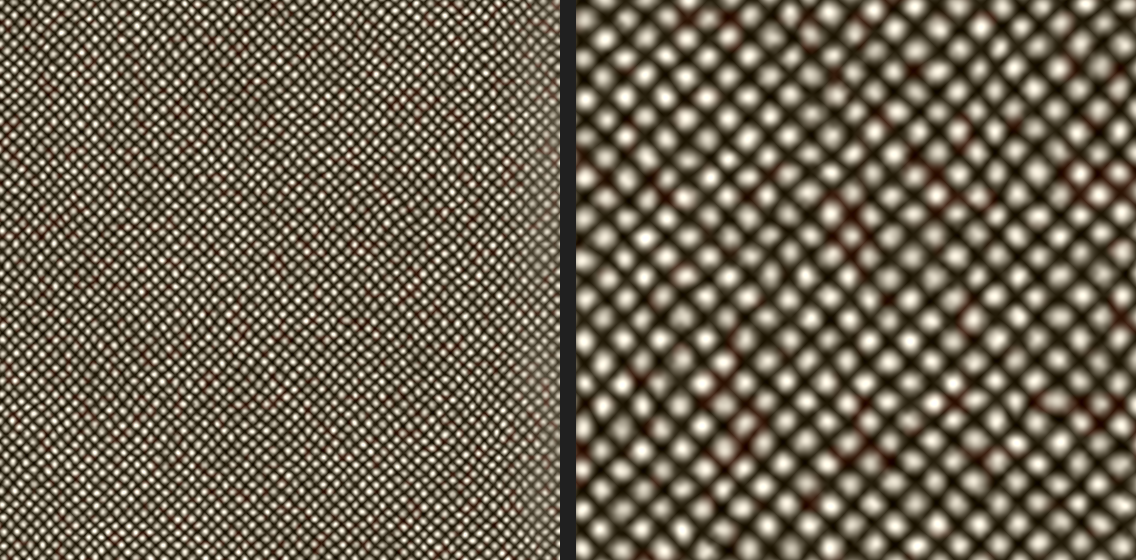
Left: the whole. Right: its middle third, enlarged.
A WebGL 1 fragment shader for this texture:

```glsl
precision highp float;
// Coarse two-tone woven cloth: pale thread knots on a staggered lattice over a dark ground.
// The lattice is a square grid turned 45 degrees; each cell is one soft knot with its own
// brightness, and noise adds thread wobble, grain, stains and a faded strip at the right.

uniform vec2 u_resolution;

const float REPEATS = 41.0;        // staggered repeats across and down
const float WOBBLE = 0.22;         // thread displacement, in knot cells
const float KNOT_VARIATION = 0.34; // brightness spread between knots
const float GRAIN = 0.13;          // fine fibre noise
const float GRAIN_SCALE = 230.0;   // grain cells across the canvas
const float STAIN = 0.16;          // broad light and dark patches
const float HOLE_DEPTH = 0.12;     // darkening where four knots meet
const float FADE_START = 0.88;     // left edge of the faded strip
const float GROUND_TONE = 0.19;
const vec3 WARM_TINT = vec3(0.03, 0.0, -0.07);
const vec3 RED_FIBRE = vec3(0.06, -0.025, -0.015);
const float PI = 3.14159265;

float hash(vec2 p) {
  return fract(sin(dot(p, vec2(127.1, 311.7))) * 43758.5453);
}

float valueNoise(vec2 p) {
  vec2 cell = floor(p);
  vec2 f = fract(p);
  f = f * f * (3.0 - 2.0 * f);
  float low = mix(hash(cell), hash(cell + vec2(1.0, 0.0)), f.x);
  float high = mix(hash(cell + vec2(0.0, 1.0)), hash(cell + 1.0), f.x);
  return mix(low, high, f.y);
}

// Broad patches built from two octaves, centred on zero.
float patches(vec2 p) {
  return 0.65 * valueNoise(p) + 0.35 * valueNoise(p * 2.7 + 13.0) - 0.5;
}

void main() {
  vec2 uv = gl_FragCoord.xy / u_resolution;

  // Staggered lattice with gently wandering threads
  vec2 weave = uv * REPEATS;
  vec2 lattice = vec2(weave.x + weave.y, weave.x - weave.y);
  vec2 wander = vec2(patches(uv * 5.0), patches(uv * 5.0 + 31.0));
  vec2 jitter = vec2(valueNoise(lattice * 0.8), valueNoise(lattice * 0.8 + 57.0)) - 0.5;
  lattice += wander * 0.9 + jitter * WOBBLE;
  vec2 knotId = floor(lattice + 0.5);
  vec2 local = lattice - knotId;

  // Faded strip, with broken patches along its length
  float fade = smoothstep(FADE_START, 0.98, uv.x);
  fade *= 0.45 + 0.9 * valueNoise(uv * vec2(18.0, 9.0) + 4.0);

  // Knot profile: bright centre, dark seams, darkest at the corners
  vec2 wave = cos(PI * local);
  float profile = wave.x * wave.y;
  float hole = (1.0 - wave.x * wave.x) * (1.0 - wave.y * wave.y);
  float knotLight = 1.0 + KNOT_VARIATION * (hash(knotId) - 0.5);
  float knot = (0.35 * profile + 0.4 * profile * profile) * knotLight;
  float tone = GROUND_TONE + knot - HOLE_DEPTH * hole;

  // Wear: stains, fibre grain and fading
  tone *= 1.0 + STAIN * patches(uv * 6.0 + 71.0);
  tone += GRAIN * (valueNoise(uv * GRAIN_SCALE) - 0.5);
  tone = mix(tone, 0.53, 0.36 * fade);

  // Sparse reddish fibres in the darker seams
  float redness = smoothstep(0.6, 0.9, valueNoise(weave * 1.6 + 19.0));
  vec3 color = tone + WARM_TINT + RED_FIBRE * redness * (1.0 - profile);
  gl_FragColor = vec4(clamp(color, 0.0, 1.0), 1.0);
}
```
